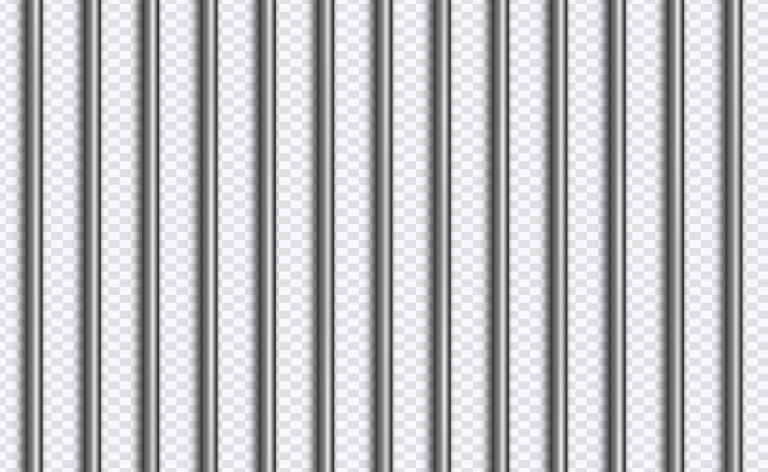
This pattern is drawn by a Shadertoy shader. Its source:

```glsl
// Thirteen polished steel bars casting soft shadows over a pale checkerboard.

float hash(float n) {
    return fract(sin(n * 12.9898) * 43758.547);
}

// Smooth one-dimensional noise, 0 to 1.
float noise(float x) {
    float i = floor(x);
    return mix(hash(i), hash(i + 1.0), smoothstep(0.0, 1.0, x - i));
}

// Antialiased checkerboard with unit cells, 0 or 1.
float checker(vec2 p, vec2 pixel) {
    vec2 edge = 2.0 * abs(fract(p * 0.5) - 0.5) - 0.5;
    vec2 side = clamp(edge / pixel, -0.5, 0.5) * 2.0;
    return 0.5 + 0.5 * side.x * side.y;
}

// Brightness across a bar: t runs from -1 at its left edge to 1 at its right.
float steel(float t, float shine) {
    float tone = mix(0.22, 0.43, smoothstep(-1.0, -0.45, t));
    tone = mix(tone, 0.60, smoothstep(-0.45, 0.1, t));
    tone = mix(tone, 0.20, smoothstep(0.45, 0.95, t));
    float glint = exp(-pow((t - 0.24) / 0.23, 2.0));
    return mix(tone, 0.93, glint * shine);
}

void mainImage(out vec4 fragColor, in vec2 fragCoord) {
    vec2 uv = fragCoord / iResolution.xy;

    // Checkered ground
    vec2 cells = vec2(67.4, 60.0);
    float tile = checker(uv * cells, cells / iResolution.xy);
    vec3 color = mix(vec3(0.88, 0.88, 0.89), vec3(0.97, 0.97, 0.99), tile);

    // Bar spacing, measured from the middle bar
    float barsAcross = 13.17;
    float q = (uv.x - 0.5) * barsAcross;
    float id = floor(q + 0.5);
    float x = q - id;
    float radius = 0.146;
    float pixel = barsAcross / iResolution.x;

    // Shadow, wide on the left and faint on the right
    float leftShade = 0.58 * exp(-pow(max(-x - radius, 0.0) / 0.11, 2.0));
    float rightShade = 0.22 * exp(-pow(max(x - radius, 0.0) / 0.035, 2.0));
    color *= 1.0 - (x < 0.0 ? leftShade : rightShade);

    // Bar with a highlight that varies along its length
    float shine = mix(0.62, 1.0, noise(uv.y * 3.5 + id * 17.3));
    vec3 metal = steel(x / radius, shine) * vec3(1.0, 0.99, 0.99);
    float cover = clamp((radius - abs(x)) / pixel + 0.5, 0.0, 1.0);
    color = mix(color, metal, cover);

    fragColor = vec4(color, 1.0);
}
```
